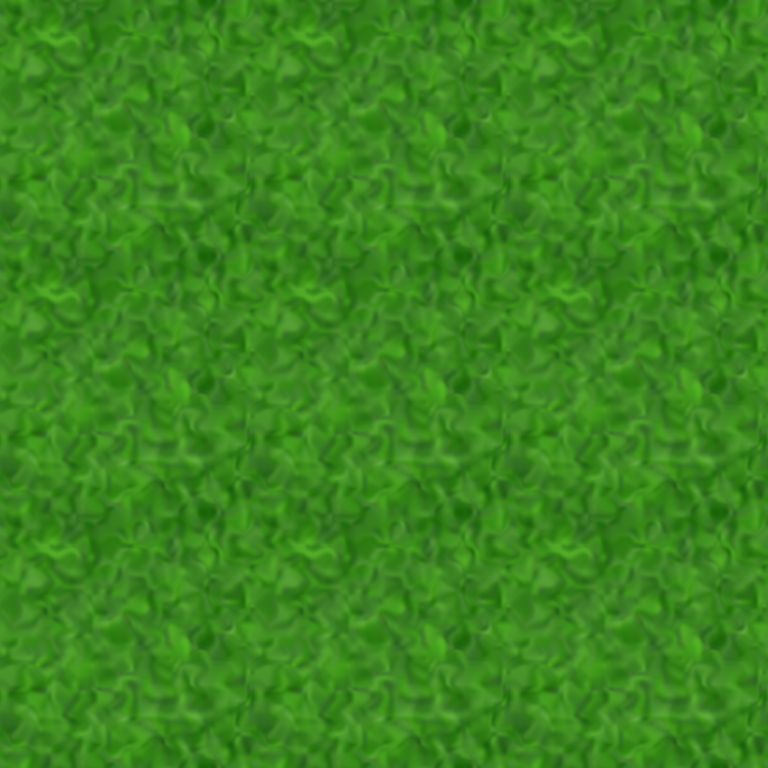
Give the GLSL for this texture, as a WebGL 2 fragment shader.

```glsl
#version 300 es
precision highp float;
// Soft mottled grass turf, a seamless tile repeated three times across and down.

uniform vec2 u_resolution;
out vec4 outColor;

const float REPEATS = 3.0;
const vec3 SHADE_GREEN = vec3(0.17, 0.44, 0.09);
const vec3 LIGHT_GREEN = vec3(0.29, 0.61, 0.15);
const vec3 HUE_SHIFT = vec3(0.07, -0.015, 0.11);

// Integer hash of a lattice point, from 0 to 1
float hash(ivec2 cell, int seed) {
    uint h = uint(cell.x) * 1597334677u ^ uint(cell.y) * 3812015801u;
    h ^= uint(seed) * 2654435769u;
    h = (h ^ (h >> 16)) * 2246822519u;
    h = (h ^ (h >> 13)) * 3266489917u;
    h ^= h >> 16;
    return float(h >> 8) / 16777216.0;
}

// Lattice value that wraps at the tile edge
float latticeValue(vec2 cell, vec2 cells, int seed) {
    return hash(ivec2(mod(cell, cells)), seed);
}

// Smooth value noise over one tile, with the given cells per side
float tileNoise(vec2 tile, vec2 cells, int seed) {
    vec2 p = tile * cells;
    vec2 cell = floor(p);
    vec2 f = fract(p);
    f = f * f * (3.0 - 2.0 * f);
    float bottom = mix(latticeValue(cell, cells, seed),
                       latticeValue(cell + vec2(1, 0), cells, seed), f.x);
    float top = mix(latticeValue(cell + vec2(0, 1), cells, seed),
                    latticeValue(cell + vec2(1, 1), cells, seed), f.x);
    return mix(bottom, top, f.y);
}

// Bends the lattice so that tufts curl
vec2 curlTufts(vec2 tile, float amount) {
    vec2 bend = vec2(tileNoise(tile, vec2(18), 11), tileNoise(tile, vec2(18), 12));
    return tile + amount * (bend - 0.5);
}

// Light and shade of the turf: fine clumps, upright blades, tufts and broad patches
float turfTone(vec2 tile) {
    vec2 curled = curlTufts(tile, 0.05);
    float tone = 0.40 * tileNoise(curled, vec2(32), 1);
    tone += 0.28 * tileNoise(curled, vec2(30, 15), 2);
    tone += 0.22 * tileNoise(curled, vec2(14, 19), 3);
    tone += 0.10 * tileNoise(tile, vec2(5, 9), 4);
    return tone;
}

// Colour from tone, with patches of duller and fresher green
vec3 turfColour(float tone, float hue) {
    float contrast = 2.6;
    vec3 green = mix(SHADE_GREEN, LIGHT_GREEN, 0.5 + contrast * (tone - 0.5));
    return green + HUE_SHIFT * (hue - 0.5);
}

void main() {
    vec2 tile = fract(gl_FragCoord.xy / u_resolution * REPEATS);
    float hue = tileNoise(curlTufts(tile, 0.04), vec2(26), 7);
    outColor = vec4(clamp(turfColour(turfTone(tile), hue), 0.0, 1.0), 1.0);
}
```
